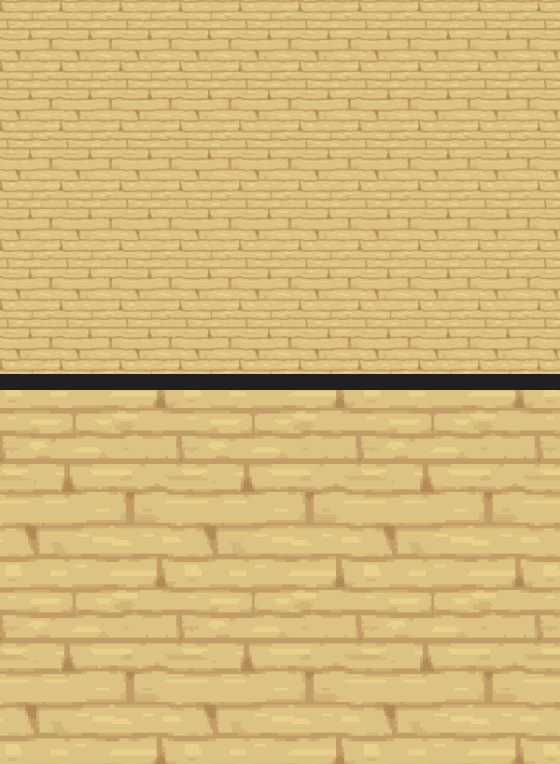
Top: the whole. Bottom: its middle third, enlarged.
A Shadertoy shader for this texture:

```glsl
// Sandy brick wall of long, worn courses, drawn as a repeating chunky-texel tile.
#define TILES_ACROSS 9.375
#define TILE 64.0
#define ROWS 6
#define SAMPLES 3
#define WOBBLE 1.9
#define LINE_HALF 0.78
#define EDGE_HALF 1.22
#define FACE vec3(0.862, 0.764, 0.510)
#define LIGHT vec3(0.910, 0.820, 0.545)
#define EDGE vec3(0.810, 0.680, 0.450)
#define MORTAR vec3(0.760, 0.620, 0.400)
#define CREVICE vec3(0.700, 0.545, 0.335)

// Top of each course, in texels down the tile
const float courseTop[ROWS] = float[ROWS](1.4, 12.2, 21.4, 31.1, 41.6, 53.6);

// Upright joint of each course: x, half width, lean, flare (+ at foot, - at head)
const vec4 joint[ROWS] = vec4[ROWS](
    vec4(1.3, 0.9, 0.6, 1.8),
    vec4(34.6, 0.6, 0.0, 0.0),
    vec4(8.3, 0.8, 1.0, 0.6),
    vec4(32.3, 0.8, 0.6, 2.1),
    vec4(54.5, 1.1, 0.0, -1.0),
    vec4(20.0, 1.0, 2.5, -2.5));

float hash(vec2 p) {
    return fract(sin(dot(p, vec2(127.1, 311.7))) * 43758.5453);
}

// Value noise that wraps at the tile edge; cell must divide TILE
float tileNoise(vec2 p, vec2 cell) {
    vec2 q = p / cell, i = floor(q), f = fract(q), n = TILE / cell;
    f = f * f * (3.0 - 2.0 * f);
    vec2 a = mod(i, n), b = mod(i + 1.0, n);
    return mix(mix(hash(a), hash(vec2(b.x, a.y)), f.x),
               mix(hash(vec2(a.x, b.y)), hash(b), f.x), f.y);
}

// Signed distance between two coordinates, the short way round the tile
float wrapDelta(float d) {
    return mod(d + 0.5 * TILE, TILE) - 0.5 * TILE;
}

vec3 wallTexel(vec2 t) {
    float grain = tileNoise(t, vec2(4.0, 2.0)) - 0.5;
    float streak = tileNoise(t + vec2(3.0, 17.0), vec2(8.0, 2.0));
    float bed = 1e3, upright = 1e3, along = 0.5, foot = 0.0;

    for (int i = 0; i < ROWS; i++) {
        // Bed line, stepping up and down along its length
        float sway = tileNoise(vec2(t.x, float(i) * 7.0 + 3.0), vec2(8.0, 1.0)) - 0.5;
        bed = min(bed, abs(wrapDelta(t.y - courseTop[i] - WOBBLE * sway)));

        // Upright joint, only inside its own course
        float next = i + 1 < ROWS ? courseTop[i + 1] : courseTop[0] + TILE;
        float v = mod(t.y - courseTop[i], TILE) / (next - courseTop[i]);
        if (v < 1.0) {
            vec4 j = joint[i];
            float end = j.w > 0.0 ? v : 1.0 - v;
            float flare = abs(j.w) * end * end * end;
            float dx = abs(wrapDelta(t.x - j.x - j.z * (v - 0.5)));
            upright = dx - j.y - flare + LINE_HALF;
            along = v;
            foot = flare;
        }
    }

    // Brick face: pale streaks across the middle, dull ones lower down
    vec3 col = FACE;
    if (streak > 0.72 && along > 0.25 && along < 0.65) col = LIGHT;
    if (streak < 0.22 && along > 0.5) col = mix(FACE, EDGE, 0.65);

    // Worn edge, mortar and the deepest part of the joints
    float d = min(bed, upright);
    if (d < EDGE_HALF + 0.9 * grain) col = EDGE;
    if (d < LINE_HALF + 0.5 * grain) col = MORTAR;
    if (upright < 0.2 && foot > 0.35) col = CREVICE;
    return col;
}

void mainImage(out vec4 fragColor, in vec2 fragCoord) {
    float texelsPerUnit = TILES_ACROSS * TILE / iResolution.x;
    vec3 sum = vec3(0.0);
    // Supersample so that texel edges stay smooth
    for (int y = 0; y < SAMPLES; y++)
    for (int x = 0; x < SAMPLES; x++) {
        vec2 offset = (vec2(x, y) + 0.5) / float(SAMPLES) - 0.5;
        vec2 p = fragCoord + offset;
        p.y = iResolution.y - p.y;
        sum += wallTexel(mod(floor(p * texelsPerUnit), TILE) + 0.5);
    }
    fragColor = vec4(sum / float(SAMPLES * SAMPLES), 1.0);
}
```
